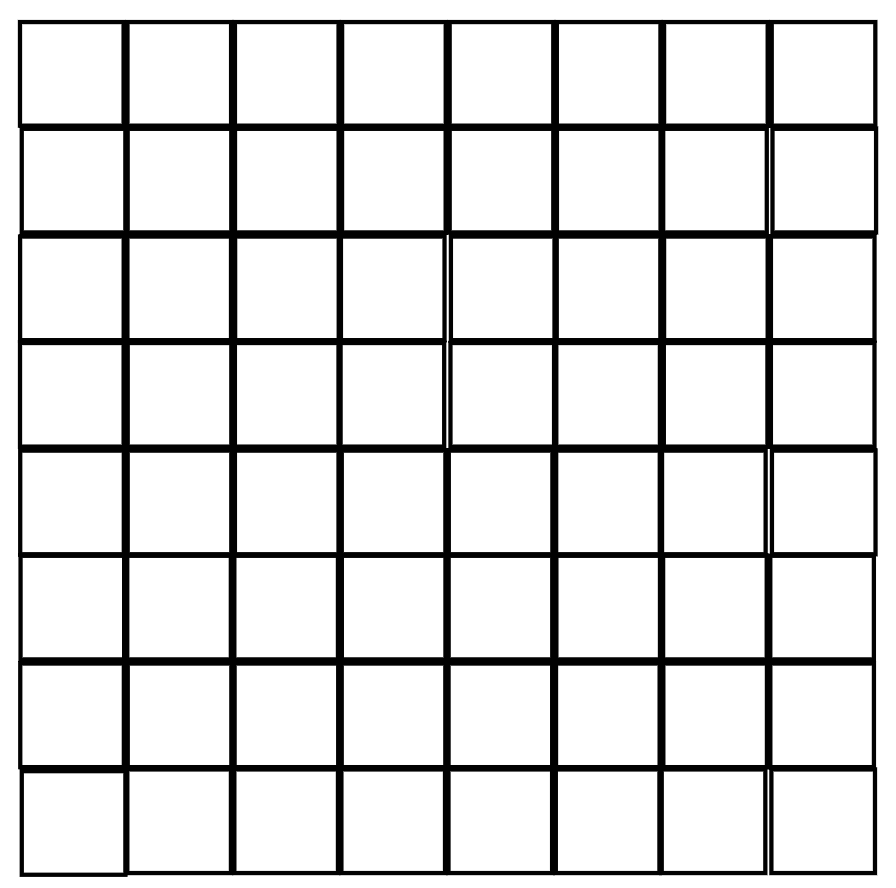
A Shadertoy shader for this pattern:

```glsl
const int   COUNT  = 8;                     // squares across and down
const float PITCH  = 0.1206;                // cell spacing in canvas heights
const vec2  MARGIN = vec2(0.0209, 0.0219);  // left and top, in canvas heights
const vec3  PAPER  = vec3(1.0);
const vec3  INK    = vec3(0.005);

// Lengths below are in cells.
const float SIDE   = 1.0073;   // outer side of a square
const float STROKE = 0.04;     // outline width
const float JITTER = 0.003;    // random sideways offset
const float SPREAD = 0.00033;  // extra column spacing per row upward
const float SEAM   = 0.0114;   // half opening of a split seam
const vec2  SLIP   = vec2(0.015, 0.016);

// Column to the right of each row's split seam; 0 means none.
const int SEAM_COLUMN[8] = int[8](0, 7, 4, 4, 7, 0, 0, 7);
const float ROW_SHIFT[8] = float[8](0.008, 0.005, 0.011, 0.005,
                                    0.010, -0.008, -0.002, -0.013);

float hash(vec2 p) {
    return fract(sin(dot(p, vec2(127.1, 311.7))) * 43758.5453);
}

// Uneven placement of one square
vec2 squareCenter(ivec2 cell) {
    vec2 id = vec2(cell);
    vec2 center = id + 0.5;
    center.x += (2.0 * hash(id) - 1.0) * JITTER;
    center.x += id.x * float(COUNT - 1 - cell.y) * SPREAD;
    center.y += ROW_SHIFT[cell.y];

    int seam = SEAM_COLUMN[cell.y];
    if (seam > 0 && cell.x == seam - 1) center.x -= SEAM;
    if (seam > 0 && cell.x == seam) center.x += SEAM;

    // Slipped squares on the left edge
    if (cell.x == 0 && cell.y % 6 == 1) {
        center.x += SLIP.x;
        if (cell.y == COUNT - 1) center.y += SLIP.y;
    }
    return center;
}

// Distance to an outline lying just inside the square's edge
float outlineDistance(vec2 p) {
    vec2 q = abs(p) - 0.5 * SIDE;
    float edge = max(q.x, q.y);
    return abs(edge + 0.5 * STROKE) - 0.5 * STROKE;
}

void mainImage(out vec4 fragColor, in vec2 fragCoord) {
    vec2 uv = fragCoord / iResolution.y;
    vec2 p = (vec2(uv.x, 1.0 - uv.y) - MARGIN) / PITCH;
    float pixel = 1.0 / (iResolution.y * PITCH);
    ivec2 home = ivec2(floor(p));

    // Overlapping outlines from the neighbouring cells
    float ink = 0.0;
    for (int y = -1; y <= 1; y++) {
        for (int x = -1; x <= 1; x++) {
            ivec2 cell = home + ivec2(x, y);
            if (min(cell.x, cell.y) < 0 || max(cell.x, cell.y) >= COUNT) continue;
            float d = outlineDistance(p - squareCenter(cell));
            ink += clamp(0.5 - d / pixel, 0.0, 1.0);
        }
    }
    fragColor = vec4(mix(PAPER, INK, min(ink, 1.0)), 1.0);
}
```
